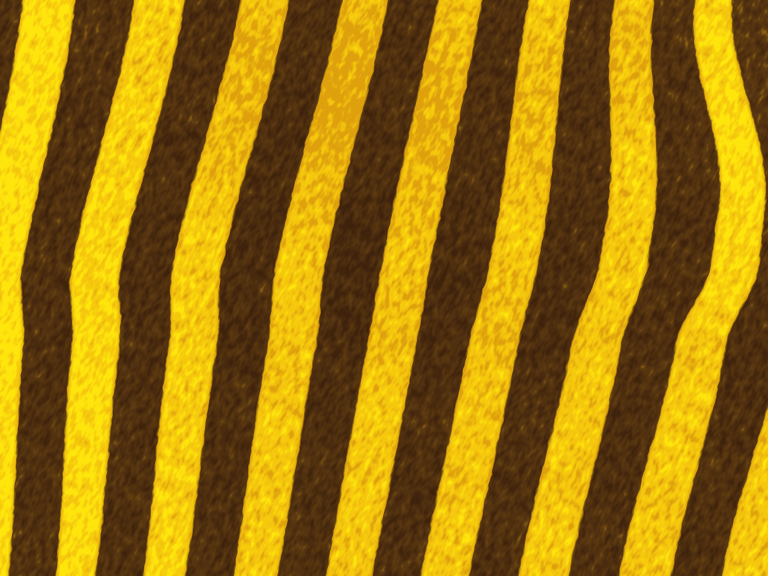
This texture is drawn by a Shadertoy shader. Its source:

```glsl
// Plush fabric with leaning yellow and brown stripes, bent by one soft crease.
// Each stripe centre blends a top and a bottom spacing curve plus a fold offset;
// streaky gradient noise gives the nap, broad lobes give the light and shade.

#define FIRST_STRIPE -1
#define LAST_STRIPE 9
#define HALF_WIDTH 0.0318     // of canvas width
#define EDGE_SOFTNESS 0.0016
#define EDGE_FUZZ 0.0022
#define NAP_SCALE 85.0        // fibre clumps per canvas height
#define NAP_LEAN 0.45         // radians from vertical
#define YELLOW_NAP 0.75
#define BROWN_NAP 0.85

const vec3 LEMON = vec3(0.995, 0.90, 0.05);
const vec3 GOLD = vec3(0.96, 0.78, 0.05);
const vec3 AMBER = vec3(0.87, 0.63, 0.05);
const vec3 UMBER = vec3(0.265, 0.15, 0.05);
const vec3 BROWN = vec3(0.39, 0.25, 0.07);
const vec3 FLECK = vec3(0.65, 0.47, 0.08);

vec2 gradientAt(vec2 cell) {
    vec3 q = fract(cell.xyx * vec3(0.1031, 0.103, 0.0973));
    q += dot(q, q.yzx + 33.33);
    float angle = 6.2832 * fract((q.x + q.y) * q.z);
    return vec2(cos(angle), sin(angle));
}

// Gradient noise, roughly -0.7 to 0.7
float noise(vec2 p) {
    vec2 i = floor(p), f = fract(p);
    vec2 u = f * f * f * (f * (f * 6.0 - 15.0) + 10.0);
    vec2 e = vec2(0.0, 1.0);
    float low = mix(dot(gradientAt(i), f), dot(gradientAt(i + e.yx), f - e.yx), u.x);
    float high = mix(dot(gradientAt(i + e), f - e), dot(gradientAt(i + 1.0), f - 1.0), u.x);
    return mix(low, high, u.y);
}

// Short fibres: two octaves stretched along the lean of the nap
float nap(vec2 p) {
    float a = NAP_LEAN + 0.5 * noise(p * 4.0);
    vec2 across = vec2(cos(NAP_LEAN), -sin(NAP_LEAN));
    vec2 q = vec2(dot(p, across), 0.5 * dot(p, vec2(-across.y, across.x)));
    q.x += 0.012 * (a - NAP_LEAN);
    return noise(q * NAP_SCALE) + 0.7 * noise(q * NAP_SCALE * 2.1 + 17.0);
}

float lobe(vec2 uv, vec2 centre, vec2 radius) {
    vec2 d = (uv - centre) / radius;
    return exp(-dot(d, d));
}

// Horizontal centre of a stripe; m counts from the middle, t runs down from the top
float stripeCentre(float m, float t) {
    vec3 powers = vec3(1.0, m, m * m);
    float top = dot(powers, vec3(0.538, 0.1237, -0.0034));
    float bottom = dot(powers, vec3(0.393, 0.1216, 0.00165));
    float bend = dot(powers, vec3(-0.0117, 0.0147, 0.0024));
    float fold = smoothstep(0.0, 0.455 - 0.027 * m, t)
               - 0.45 * smoothstep(0.46, 0.60, t)
               - 0.55 * smoothstep(0.56, 1.05, t);
    return mix(top, bottom, t) + bend * fold;
}

// Signed distance to the nearest stripe, negative inside
float stripeDistance(float x, float t) {
    float nearest = 1.0, k = 2.0 * t - 1.0;
    for (int n = FIRST_STRIPE; n <= LAST_STRIPE; n++) {
        float m = float(n) - 3.5;
        float halfWidth = HALF_WIDTH - 0.0026 * k * k + 0.0014 * m * k;
        nearest = min(nearest, abs(x - stripeCentre(m, t)) - halfWidth);
    }
    return nearest;
}

void mainImage(out vec4 fragColor, in vec2 fragCoord) {
    vec2 uv = fragCoord / iResolution.xy;
    vec2 p = fragCoord / iResolution.y;
    float fibre = nap(p);
    float mottle = noise(p * 9.0) + 0.5 * noise(p * 23.0);

    // Yellow: bright left side and right shoulder, amber shade above the crease
    float light = 0.48 + 0.38 * smoothstep(0.4, 0.0, uv.x)
                + 0.35 * lobe(uv, vec2(0.97, 0.75), vec2(0.12, 0.3))
                - 0.42 * lobe(uv, vec2(0.45, 0.82), vec2(0.24, 0.17))
                - 0.22 * lobe(uv, vec2(0.82, 0.88), vec2(0.08, 0.12))
                - 0.16 * lobe(uv, vec2(0.6, 0.45), vec2(0.3, 0.08))
                + YELLOW_NAP * fibre + 0.18 * mottle;
    vec3 yellow = mix(AMBER, GOLD, smoothstep(0.0, 0.5, light));
    yellow = mix(yellow, LEMON, smoothstep(0.5, 1.0, light));

    // Brown: darker in the middle, olive toward the top right, with pale flecks
    float pile = 0.36 + BROWN_NAP * fibre + 0.2 * mottle
               - 0.16 * lobe(uv, vec2(0.45, 0.55), vec2(0.3, 0.25))
               + 0.25 * lobe(uv, vec2(1.0, 0.95), vec2(0.15, 0.3));
    vec3 brown = mix(UMBER, BROWN, clamp(pile, -0.15, 1.0));
    brown = mix(brown, FLECK, 0.6 * smoothstep(0.75, 1.25, pile));

    // Fuzzy stripe edge with a thin amber rim
    float d = stripeDistance(uv.x, 1.0 - uv.y) + EDGE_FUZZ * fibre;
    float soft = max(EDGE_SOFTNESS, 1.0 / iResolution.x);
    yellow = mix(yellow, AMBER, 0.6 * smoothstep(-0.005, 0.0, d));
    fragColor = vec4(mix(yellow, brown, smoothstep(-soft, soft, d)), 1.0);
}
```
